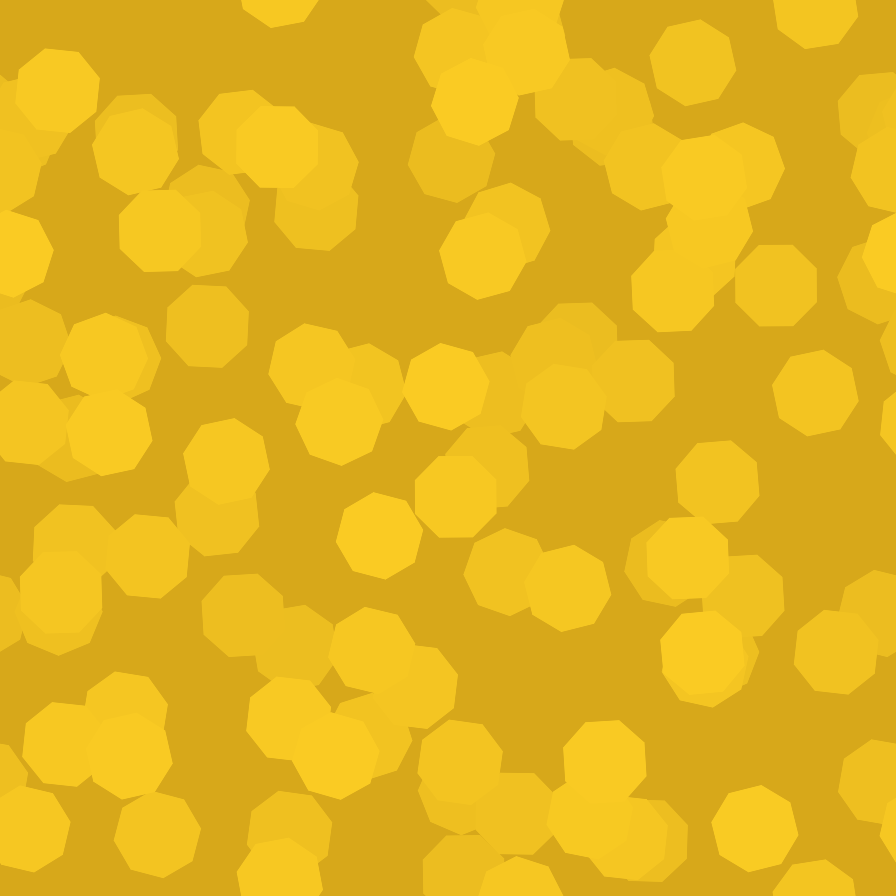
Give the GLSL for this pattern, as a WebGL 2 fragment shader.

```glsl
#version 300 es
precision highp float;

#define COUNT 97
#define APOTHEM 0.0455
#define SPREAD 0.25
#define GROUND vec3(0.842, 0.659, 0.102)
#define DIM vec3(0.920, 0.737, 0.123)
#define BRIGHT vec3(0.982, 0.798, 0.138)

uniform vec2 u_resolution;
out vec4 fragColor;

float hash(vec2 p) {
    return fract(sin(dot(p, vec2(127.1, 311.7))) * 43758.5453);
}

// Signed distance to a regular octagon, folded into one quadrant
float octagon(vec2 p, float apothem) {
    p = abs(p);
    return max(max(p.x, p.y), (p.x + p.y) * sqrt(0.5)) - apothem;
}

mat2 rotation(float angle) {
    float c = cos(angle), s = sin(angle);
    return mat2(c, s, -s, c);
}

// Shortest offset on the wrapped unit square
vec2 wrap(vec2 p) {
    return fract(p + 0.5) - 0.5;
}

// Evenly spread sequence, loosened by random jitter
vec2 scatter(float id) {
    vec2 jitter = vec2(hash(vec2(id, 1.3)), hash(vec2(id, 7.9)));
    vec2 center = wrap(id * vec2(0.75488, 0.56984) + SPREAD * jitter);

    // Nudge outlines that would only graze the tile border
    vec2 reach = abs(center) / APOTHEM;
    vec2 grazing = step(0.8, reach) * step(reach, vec2(1.25));
    return center + sign(center) * grazing * 0.45 * APOTHEM;
}

void main() {
    vec2 uv = gl_FragCoord.xy / u_resolution;
    float halfPixel = 0.5 / min(u_resolution.x, u_resolution.y);
    vec3 color = GROUND;

    // Stack octagons from dim at the back to bright at the front
    for (int i = 0; i < COUNT; i++) {
        float id = float(i) + 1.0;
        float angle = hash(vec2(id, 4.6)) * radians(45.0);
        vec2 offset = rotation(angle) * wrap(uv - scatter(id));
        float dist = octagon(offset, APOTHEM);
        float cover = 1.0 - smoothstep(-halfPixel, halfPixel, dist);
        vec3 tint = mix(DIM, BRIGHT, float(i) / float(COUNT - 1));
        color = mix(color, tint, cover);
    }

    fragColor = vec4(color, 1.0);
}
```
